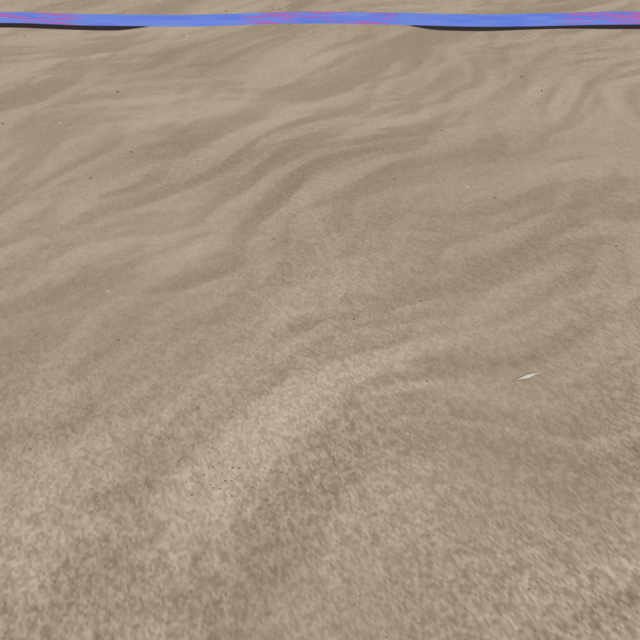
This texture is drawn by a WebGL 2 fragment shader. Its source:

```glsl
#version 300 es
precision highp float;
// Wind-rippled sand receding to a blue and violet ribbon lying near the far edge.
uniform vec2 u_resolution;
out vec4 fragColor;

float hash(vec2 cell) {
  uvec2 k = uvec2(ivec2(cell)) * uvec2(1597334677u, 3812015801u);
  uint n = (k.x ^ k.y) * 1597334677u;
  n = (n ^ (n >> 15)) * 2246822519u;
  return float((n ^ (n >> 13)) >> 8) / 16777216.0;
}

float noise(vec2 p) {
  vec2 i = floor(p), f = fract(p);
  f = f * f * f * (f * (f * 6.0 - 15.0) + 10.0);
  return mix(mix(hash(i), hash(i + vec2(1, 0)), f.x),
             mix(hash(i + vec2(0, 1)), hash(i + vec2(1, 1)), f.x), f.y);
}

// Height of the sand: warped, diagonally stretched noise with soft creases.
float duneHeight(vec2 ground) {
  vec2 q = mat2(0.75, -0.66, 0.66, 0.75) * ground;
  q += 0.22 * vec2(noise(ground * 3.1 + 7.0), noise(ground * 2.7 + 31.0));
  q *= vec2(2.7, 5.2);
  float height = 0.0, amplitude = 0.62;
  for (int i = 0; i < 4; i++) {
    float n = noise(q) - 0.5;
    height += amplitude * (0.6 * n - sqrt(n * n + 0.004));
    q = mat2(0.9, 0.35, -0.35, 0.9) * q * 2.05 + 17.3;
    amplitude *= 0.4;
  }
  return height;
}

// Scattered pebbles, one possible per cell.
float pebbles(vec2 p, float density) {
  vec2 cell = floor(p);
  vec2 center = 0.3 + 0.4 * vec2(hash(cell + 11.0), hash(cell + 53.0));
  float radius = 0.12 + 0.16 * hash(cell + 91.0);
  float d = length((fract(p) - center) * vec2(0.8, 1.1));
  return step(hash(cell), density) * (1.0 - smoothstep(radius * 0.4, radius, d));
}

void main() {
  vec2 uv = gl_FragCoord.xy / u_resolution;
  float px = 1.0 / u_resolution.y;

  // Perspective ground plane
  float depth = 1.0 / (1.5 - uv.y);
  vec2 ground = vec2((uv.x - 0.5) * depth, depth * 1.5) + 4.0;

  // Side light on the slopes, with broad tonal patches
  vec2 toLight = vec2(0.015, -0.013);
  float slope = (duneHeight(ground) - duneHeight(ground + toLight)) / length(toLight);
  float shade = slope * 0.42;
  float tone = 0.5 + 0.85 * shade / (1.0 + abs(shade));
  tone += 0.7 * (noise(ground * vec2(3.0, 4.0) + 60.0) - 0.5);

  // Grain, coarser and stronger nearby
  vec2 grainPos = mat2(0.9, -0.4, 0.4, 0.9) * ground;
  float grain = noise(grainPos * vec2(330.0, 210.0)) - 0.5;
  grain += 0.6 * (noise(grainPos * vec2(130.0, 95.0)) - 0.5);
  float patchy = 0.65 + 0.7 * noise(ground * 4.0 + 80.0);
  tone += grain * patchy * mix(1.7, 0.45, smoothstep(0.0, 0.9, uv.y));
  vec3 color = mix(vec3(0.61, 0.55, 0.47), vec3(0.68, 0.62, 0.54), tone);

  // Loose pebbles, gathered in one shallow patch
  float cluster = exp(-dot((uv - vec2(0.35, 0.25)) * vec2(16.0, 28.0),
                           (uv - vec2(0.35, 0.25)) * vec2(16.0, 28.0)));
  float dark = pebbles(uv * 95.0, 0.006 + 0.45 * cluster);
  float pale = pebbles(uv * 80.0 + 200.0, 0.004 + 0.3 * cluster);
  color = mix(color, vec3(0.43, 0.38, 0.31), 0.55 * dark);
  color = mix(color, vec3(0.77, 0.72, 0.64), 0.5 * pale);

  // Pale sliver half buried in the sand
  vec2 s = mat2(0.95, -0.3, 0.3, 0.95) * (uv - vec2(0.825, 0.412));
  float sliver = abs(s.y) - 0.004 * (1.0 - abs(s.x) / 0.026);
  color = mix(color, vec3(0.5, 0.44, 0.37), 0.5 * (1.0 - smoothstep(0.0, 0.004, sliver + 0.001 + 0.12 * max(s.x, 0.0))));
  color = mix(color, vec3(0.83, 0.81, 0.77), 1.0 - smoothstep(-px, px, sliver + 0.0012));

  // Ribbon with its thin shadow
  float middle = 0.970 + 0.0025 * cos(uv.x * 12.6) + 0.002 * (noise(vec2(uv.x * 9.0, 3.0)) - 0.5);
  float across = uv.y - middle;
  float halfWidth = 0.0085 + 0.002 * noise(vec2(uv.x * 6.0, 12.0));
  float shadowDepth = 0.007 * smoothstep(0.25, 0.7, noise(vec2(uv.x * 7.0, 41.0)));
  float shadow = smoothstep(-px, px, across + halfWidth + shadowDepth) * step(across, 0.0);
  color = mix(color, vec3(0.2, 0.17, 0.18), shadow * smoothstep(0.0, 0.002, shadowDepth));

  float streak = noise(vec2(uv.x * 48.0 + across * 500.0, across * 330.0 + 90.0));
  float zone = smoothstep(-0.15, 0.35, cos(uv.x * 12.57));
  vec3 ribbon = mix(vec3(0.38, 0.49, 0.86), vec3(0.46, 0.55, 0.86), noise(uv * vec2(25.0, 180.0)));
  ribbon = mix(ribbon, vec3(0.66, 0.42, 0.70), zone * smoothstep(0.46, 0.62, streak));
  color = mix(color, ribbon, 1.0 - smoothstep(-px, px, abs(across) - halfWidth));

  fragColor = vec4(color, 1.0);
}
```
